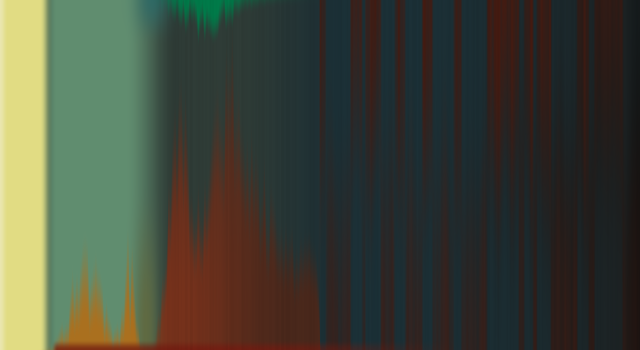
Reproduce this background procedurally as a Shadertoy shader.

```glsl
// Abstract curtain of vertical colour streaks, from pale yellow to near black.

const vec3 YELLOW = vec3(0.91, 0.89, 0.53);
const vec3 SAGE   = vec3(0.39, 0.57, 0.45);
const vec3 MOSS   = vec3(0.18, 0.23, 0.21);
const vec3 TEAL   = vec3(0.11, 0.18, 0.20);
const vec3 SOOT   = vec3(0.11, 0.105, 0.10);
const vec3 RUST   = vec3(0.48, 0.19, 0.10);
const vec3 MAROON = vec3(0.27, 0.10, 0.06);
const vec3 AMBER  = vec3(0.72, 0.44, 0.09);
const vec3 OLIVE  = vec3(0.40, 0.42, 0.24);
const vec3 EMERALD = vec3(0.0, 0.47, 0.28);

// Centre and half width of the bands that glow from above
const int BAND_COUNT = 11;
const vec2 BANDS[BAND_COUNT] = vec2[](
    vec2(0.504, 0.005), vec2(0.557, 0.009), vec2(0.583, 0.012),
    vec2(0.625, 0.008), vec2(0.668, 0.008), vec2(0.715, 0.006),
    vec2(0.786, 0.025), vec2(0.826, 0.007), vec2(0.850, 0.011),
    vec2(0.911, 0.009), vec2(0.951, 0.022));

float hash(float n) {
    return fract(sin(n * 127.1) * 43758.5453);
}

// Smooth one-dimensional noise, constant along each vertical line
float streak(float x, float frequency) {
    float p = x * frequency;
    float f = fract(p);
    return mix(hash(floor(p)), hash(floor(p) + 1.0), f * f * (3.0 - 2.0 * f));
}

float bump(float x, float centre, float width) {
    float d = (x - centre) / width;
    return exp(-d * d);
}

// Coverage below a ragged, softly fading height
float rise(float y, float height, float softness) {
    return smoothstep(0.0, 1.0, (height - y) / softness);
}

float bandMask(float x) {
    float mask = 0.0;
    for (int i = 0; i < BAND_COUNT; i++) {
        float d = abs(x - BANDS[i].x) - BANDS[i].y;
        mask = max(mask, 1.0 - smoothstep(-0.002, 0.002, d));
    }
    return mask;
}

// Broad horizontal gradient
vec3 backdrop(vec2 uv) {
    float x = uv.x;
    vec3 col = mix(YELLOW, SAGE, smoothstep(0.062, 0.084, x));
    col = mix(col, vec3(0.96, 0.95, 0.78), 0.7 * (1.0 - smoothstep(0.0, 0.012, x)));
    col -= vec3(0.10, 0.12, 0.08) * bump(x, 0.076, 0.006);
    col = mix(col, MOSS, smoothstep(0.195, 0.275, x));
    col = mix(col, TEAL, smoothstep(0.36, 0.54, x));
    col = mix(col, SOOT, smoothstep(0.62, 0.96, x));
    return col * (1.0 - 0.35 * smoothstep(0.97, 1.0, x));
}

void mainImage(out vec4 fragColor, in vec2 fragCoord) {
    vec2 uv = fragCoord / iResolution.xy;
    float x = uv.x, y = uv.y;
    float fine = streak(x, 300.0);
    float broad = streak(x, 95.0);
    vec3 col = backdrop(uv);

    // Alternating bands: red falls from the top or climbs from the bottom
    float right = smoothstep(0.496, 0.502, x);
    float band = bandMask(x);
    float fall = smoothstep(0.25, 1.0, y + 0.35 * (broad - 0.5));
    float climb = 1.0 - smoothstep(0.0, 0.75, y + 0.35 * (broad - 0.5));
    float glow = mix(climb * 0.65, fall, band) * (0.45 + 0.55 * fine);
    float cool = mix(fall, climb, band);
    float fade = 1.0 - 0.5 * smoothstep(0.85, 1.0, x);
    col = mix(col, vec3(0.10, 0.19, 0.22), right * cool * 0.55 * fade);
    col = mix(col, MAROON, right * glow * fade);

    // Rust hills with streaked crests and a low fringe
    float hills = 0.72 * bump(x, 0.28, 0.024) + 0.86 * bump(x, 0.36, 0.048);
    float fringe = 0.32 * smoothstep(0.37, 0.43, x) * (1.0 - right);
    float height = (hills + fringe) * (0.78 + 0.36 * fine);
    vec3 rust = mix(RUST, vec3(0.29, 0.15, 0.10), smoothstep(0.26, 0.46, x));
    rust = mix(rust, vec3(0.31, 0.18, 0.13), 0.7 * smoothstep(0.1, 0.8, y));
    col = mix(col, rust, rise(y, height, 0.08 + 0.35 * height) * 0.95);

    // Olive haze and amber flames at the foot of the sage field
    col = mix(col, OLIVE, 0.8 * bump(x, 0.228, 0.017) * rise(y, 0.48, 0.42));
    float flames = 0.30 * bump(x, 0.135, 0.032) + 0.29 * bump(x, 0.202, 0.012);
    flames = flames * (0.45 + 0.85 * fine) + 0.03 * bump(x, 0.15, 0.06);
    col = mix(col, AMBER, rise(y, flames, 0.05 + 0.6 * flames) * 0.9);

    // Emerald drips and a blue haze along the top
    float drip = 0.02 + (0.05 + 0.07 * fine) * bump(x, 0.32, 0.06);
    float span = smoothstep(0.225, 0.27, x) * (1.0 - smoothstep(0.40, 0.51, x));
    col = mix(col, EMERALD, span * rise(1.0 - y, drip, 0.09));
    col = mix(col, vec3(0.16, 0.43, 0.43), 0.7 * bump(x, 0.238, 0.025) * smoothstep(0.87, 1.0, y));

    // Red glow along the lower edge
    float foot = smoothstep(0.08, 0.09, x) * (1.0 - smoothstep(0.35, 0.75, x));
    col = mix(col, vec3(0.45, 0.10, 0.06), foot * (1.0 - smoothstep(0.0, 0.03, y)) * 0.75);

    // Fine vertical grain
    col *= 0.97 + 0.06 * streak(x, 420.0) * smoothstep(0.2, 0.3, x);
    fragColor = vec4(col, 1.0);
}
```
